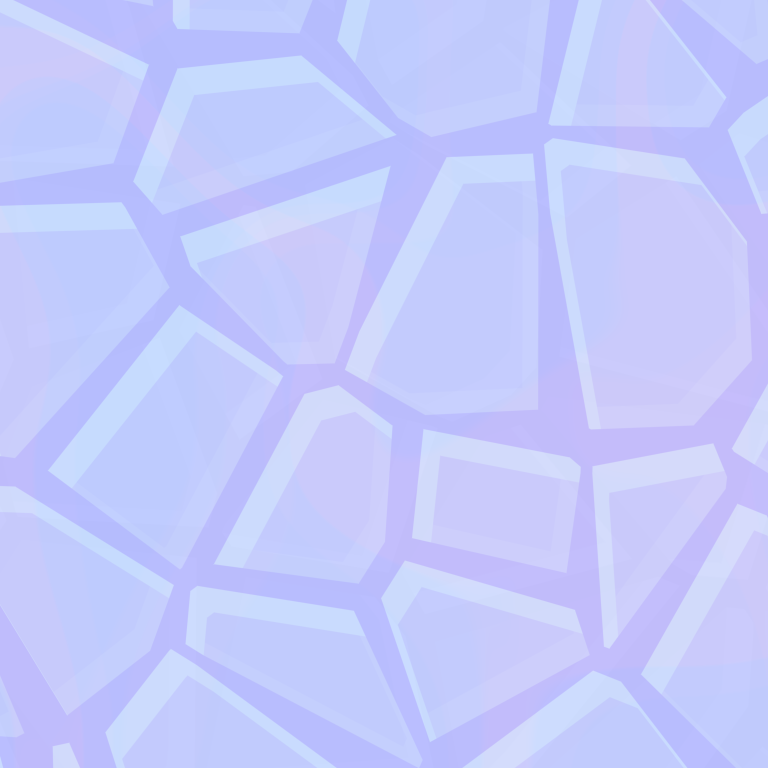
This background is drawn by a WebGL 1 fragment shader. Its source:

```glsl
precision highp float;
// Pale ice shards: a weighted Voronoi diagram shrunk to leave tapered gaps,
// with rims cut by offset copies of each shard. Wavy contour bands of noise
// tint everything pink or blue, and a ghost shard layer adds faint facets.

uniform vec2 u_resolution;

const float CELLS = 3.9;                       // shard cells across the canvas
const float JITTER = 0.95;
const float WEIGHT_SPREAD = 0.32;              // variety of shard sizes
const float HALF_GAP = 0.068;                  // in cell units, as below
const float MIN_GAP = 0.03;
const float TAPER = 0.14;
const vec2 LIGHT_OFFSET = vec2(0.085, -0.135); // copy that cuts the bright rim
const vec2 GLOW_OFFSET = vec2(-0.08, 0.11);    // copy that cuts the faint rim

const vec3 GAP_COLOR = vec3(0.735, 0.743, 0.993);
const vec3 BODY_COLOR = vec3(0.767, 0.797, 0.992);
const vec3 GLOW_COLOR = vec3(0.780, 0.812, 0.992);
const vec3 RIM_COLOR = vec3(0.800, 0.860, 0.993);
const vec3 PINK_TINT = vec3(0.034, -0.004, -0.010);
const vec3 BLUE_TINT = vec3(-0.011, -0.001, 0.002);
const float GHOST_STRENGTH = 0.008;
const float BAND_SOFTNESS = 0.005;

vec3 hash3(vec2 p) {
  vec3 q = fract(vec3(p.xyx) * vec3(0.1031, 0.1030, 0.0973));
  q += dot(q, q.yxz + 33.33);
  return fract((q.xxy + q.yzz) * q.zyx);
}

float noise(vec2 p) {
  vec2 i = floor(p);
  vec2 f = p - i;
  f = f * f * f * (f * (f * 6.0 - 15.0) + 10.0);
  float low = mix(hash3(i).x, hash3(i + vec2(1.0, 0.0)).x, f.x);
  float high = mix(hash3(i + vec2(0.0, 1.0)).x, hash3(i + 1.0).x, f.x);
  return mix(low, high, f.y);
}

// Site position in xy, power weight in z.
vec3 site(vec2 id) {
  vec3 h = hash3(id + 57.0);
  return vec3(id + 0.5 + JITTER * (h.xy - 0.5), WEIGHT_SPREAD * h.z);
}

// Signed distance from p to the shard edge between sites a and b.
float edgeDistance(vec2 p, vec3 a, vec3 b, float taper) {
  vec2 span = b.xy - a.xy;
  float len = length(span);
  vec2 n = span / len;
  float toBorder = 0.5 * (len * len + a.z - b.z) / len - dot(p - a.xy, n);
  float along = dot(p - a.xy, vec2(-n.y, n.x)) * (n.x < 0.0 ? -1.0 : 1.0);
  return toBorder - max(MIN_GAP, HALF_GAP + taper * along);
}

// Distances inside the shard (x), its light copy (y) and its glow copy (z).
vec3 shardDistances(vec2 p) {
  vec2 base = floor(p);
  vec2 ownerId = base;
  float best = 1e5;
  for (int y = -2; y <= 2; y++) {
    for (int x = -2; x <= 2; x++) {
      vec2 id = base + vec2(float(x), float(y));
      vec3 s = site(id);
      vec2 away = p - s.xy;
      float power = dot(away, away) - s.z;
      if (power < best) {
        best = power;
        ownerId = id;
      }
    }
  }
  vec3 owner = site(ownerId);
  vec3 d = vec3(1e5);
  for (int y = -2; y <= 2; y++) {
    for (int x = -2; x <= 2; x++) {
      if (x == 0 && y == 0) continue;
      vec2 id = ownerId + vec2(float(x), float(y));
      vec3 other = site(id);
      float taper = TAPER * (2.0 * hash3(id + ownerId + 211.0).x - 1.0);
      d = min(d, vec3(edgeDistance(p, owner, other, taper),
                      edgeDistance(p - LIGHT_OFFSET, owner, other, taper),
                      edgeDistance(p - GLOW_OFFSET, owner, other, taper)));
    }
  }
  return d;
}

float above(float value, float level) {
  return smoothstep(level - BAND_SOFTNESS, level + BAND_SOFTNESS, value);
}

void main() {
  float size = min(u_resolution.x, u_resolution.y);
  vec2 p = gl_FragCoord.xy / size;
  float edge = 0.75 * CELLS / size;

  // Shards with a faint lower rim and a bright upper left rim
  vec3 cover = smoothstep(-edge, edge, shardDistances(p * CELLS + 20.0));
  vec3 body = mix(GLOW_COLOR, BODY_COLOR, cover.z);
  vec3 color = mix(GAP_COLOR, mix(RIM_COLOR, body, cover.y), cover.x);

  // Ghost facets
  vec3 ghost = smoothstep(-edge, edge, shardDistances(p.yx * CELLS + 70.0));
  color += GHOST_STRENGTH * (ghost.x * (1.0 - 0.6 * ghost.y) - 0.5);

  // Wavy bands of tint
  vec2 warp = vec2(noise(p * 2.3 + 4.0), noise(p * 2.3 + 31.0));
  float swirl = noise(p * 2.4 + 0.9 * warp + 11.0);
  float pool = noise(p * 2.9 - 0.7 * warp + 83.0);
  float pink = above(swirl, 0.42) - above(swirl, 0.58);
  pink = 0.75 * pink + 0.3 * (above(pool, 0.55) - above(pool, 0.66));
  float blue = above(swirl, 0.66) + above(pool, 0.7) + 1.0 - above(swirl, 0.32);
  color += PINK_TINT * pink + BLUE_TINT * blue;

  gl_FragColor = vec4(clamp(color, 0.0, 1.0), 1.0);
}
```
